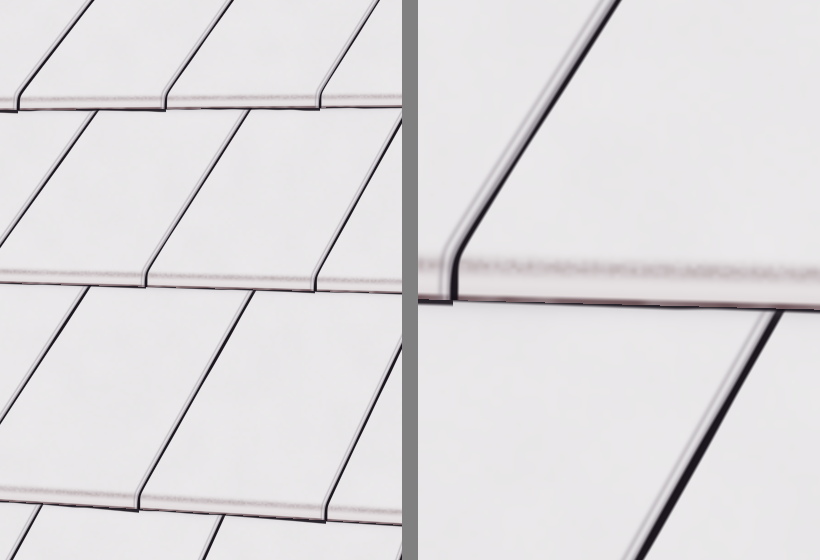
Left, the full canvas; right, a detail of the centre.
Give the GLSL for this texture, as a Shadertoy shader.

```glsl
// Pale glazed roof tiles in overlapping courses, with slanted joints and rounded front lips.

#define UNITS 768.0      // design units per canvas height
#define BEND 19.0        // height where a joint starts to lean
#define FAN 0.00036      // change of lean across the roof
#define SPREAD 0.023     // widening of tiles to the right
#define LIP 14.5         // height of the shaded lip band
#define JOINT_WIDTH 1.0  // half width of the dark gap
#define GRAIN 0.010      // glaze mottling

const vec3 GLAZE = vec3(0.915, 0.908, 0.914);
const vec3 LIP_SHADE = vec3(0.71, 0.66, 0.67);
const vec3 LIP_FACE = vec3(0.87, 0.84, 0.845);
const vec3 RIM = vec3(0.56, 0.53, 0.57);
const vec3 CLAY = vec3(0.42, 0.32, 0.34);
const vec3 GAP = vec3(0.07, 0.05, 0.08);

// Per course, top to bottom: one joint position, tile pitch, joint lean
const vec4 ANCHOR = vec4(227.0, 200.0, 190.0, 154.0);
const vec4 PITCH = vec4(207.0, 227.0, 251.0, 283.0);
const vec4 LEAN = vec4(0.79, 0.71, 0.635, 0.51);

float hash(vec2 p) {
    p = fract(p * vec2(0.1031, 0.1137));
    p += dot(p, p.yx + 33.33);
    return fract((p.x + p.y) * p.x * 7.3);
}

float noise(vec2 p) {
    vec2 i = floor(p), f = fract(p);
    f = f * f * (3.0 - 2.0 * f);
    return mix(mix(hash(i), hash(i + vec2(1, 0)), f.x),
               mix(hash(i + vec2(0, 1)), hash(i + vec2(1, 1)), f.x), f.y);
}

float bump(float x, float width) {
    x /= width;
    return exp(-x * x);
}

// Lower edge of a course, measured downwards
float eave(float row, float x) {
    return 151.0 + 237.0 * row + 31.0 * row * (row - 1.0) + (0.034 * row - 0.008) * x;
}

// Rounded front lip: speckled grey band, pale face, clay line at the bottom
vec3 paintLip(vec3 color, vec2 p, float row) {
    float h = eave(row, p.x) - p.y;
    float size = 1.0 + 0.1 * row;
    float mottle = 0.6 * noise(p * 0.4) + 0.4 * noise(p * vec2(0.04, 0.1));
    color = mix(color, LIP_FACE, 0.7 * (1.0 - smoothstep(8.0, 18.0, h / size)));
    color = mix(color, LIP_SHADE, bump(h / size - LIP, 3.6) * (0.35 + 0.5 * mottle));
    color = mix(color, GLAZE, 0.5 * bump(h / size - 7.5, 2.5));
    float wear = 0.65 + 0.35 * noise(p * vec2(0.12, 0.02) + row * 9.0);
    return mix(color, CLAY, wear * (1.0 - smoothstep(1.0, 3.6, h)));
}

// Leaning joints: grey rim and highlight on the left, dark gap on the right
vec3 paintJoints(vec3 color, vec2 p, int course, float pixel) {
    float row = float(course);
    for (int i = -2; i <= 2; i++) {
        float j = float(i);
        float foot = ANCHOR[course] + PITCH[course] * j * (1.0 + SPREAD * j);
        float lean = LEAN[course] - FAN * foot;
        float h = eave(row, foot) - p.y;
        float rise = h - BEND;
        float line = foot + lean * 0.5 * (rise + sqrt(rise * rise + 30.0));
        float slant = lean * smoothstep(10.0, 26.0, h);
        float side = (p.x - line) * inversesqrt(1.0 + slant * slant);

        color = mix(color, RIM, 0.38 * bump(side + 6.2, 1.4));
        color = mix(color, GLAZE, 0.45 * bump(side + 4.2, 1.2));
        color = mix(color, RIM, 0.8 * bump(side + 1.8, 1.7));

        float width = JOINT_WIDTH * (0.55 + 0.6 * hash(vec2(j + 7.0, row + 3.0))
                    + 0.5 * noise(vec2(h * 0.03, j * 5.0 + row)));
        width += 0.6 * (1.0 - smoothstep(5.0, 22.0, h)) + 0.35 * smoothstep(130.0, 230.0, h);
        float gap = 1.0 - smoothstep(width - 0.6 * pixel, width + 0.8 * pixel, abs(side));
        color = mix(color, GAP, 0.95 * gap);
    }
    return color;
}

// Shadow under the course above, thicker towards the right end of each tile
vec3 paintShadow(vec3 color, vec2 p, int course, float pixel) {
    int above = max(course - 1, 0);
    float depth = p.y - eave(float(course) - 1.0, p.x);
    float u = (p.x - ANCHOR[above]) / PITCH[above];
    float along = fract(u * (1.0 - SPREAD * u));
    float thick = mix(0.2, 2.8, along * along) + 1.0 * noise(vec2(p.x * 0.05, float(course) * 8.0));
    thick *= 0.75 + 0.45 * abs(float(course) - 2.0);
    float dark = 1.0 - smoothstep(thick - 0.6 * pixel, thick + 1.1 * pixel, depth);
    color = mix(color, RIM, 0.35 * exp(-max(depth, 0.0) / 3.0));
    return mix(color, GAP, 0.88 * dark);
}

void mainImage(out vec4 fragColor, in vec2 fragCoord) {
    float pixel = UNITS / iResolution.y;
    vec2 p = vec2(fragCoord.x, iResolution.y - fragCoord.y) * pixel;
    float blur = max(pixel, 1.2);

    // Course that covers this point
    int course = 0;
    for (int i = 0; i < 3; i++) course += int(step(eave(float(i), p.x), p.y));

    vec3 color = GLAZE + GRAIN * (noise(p * 0.03) + 0.5 * noise(p * 0.2) - 0.75);
    color = paintLip(color, p, float(course));
    color = paintJoints(color, p, course, blur);
    color = paintShadow(color, p, course, blur);
    fragColor = vec4(color, 1.0);
}
```
